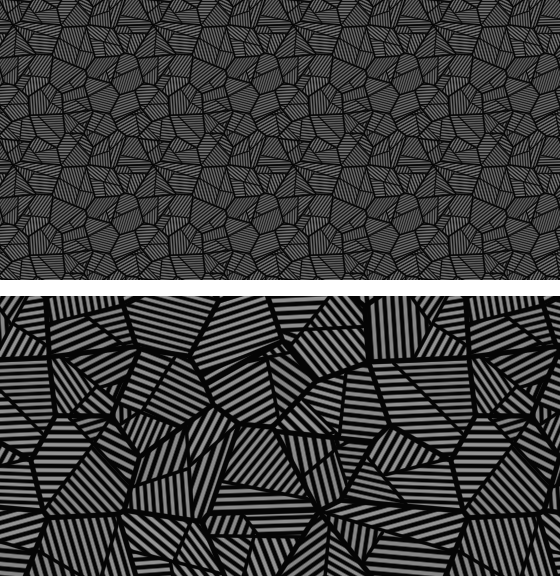
Top, the full canvas; bottom, a detail of the centre.
Write a Shadertoy shader that draws this pattern.

```glsl
// Dark mosaic of angular shards, each hatched with fine parallel grey lines.
// A tiling Voronoi grid is cut by random chords into triangles and quads;
// every shard gets its own hatch direction, pitch and brightness.

#define CELLS 10.0        // Voronoi cells per canvas height
#define TILE 5.0          // cells after which the mosaic repeats
#define JITTER 0.85       // irregularity of the cell seeds
#define GAP 0.031         // half width of gaps between cells
#define SEAM 0.021        // half width of gaps along cuts
#define PITCH_MIN 0.080   // finest hatch spacing, in cells
#define PITCH_MAX 0.108   // coarsest hatch spacing, in cells
#define DUTY 0.47         // inked share of each hatch period
#define SOFTNESS 1.60     // hatch filter width, in output pixels
#define CUT_AGAIN 0.62    // chance that half a cell is cut once more
#define INK vec3(0.55)
#define GROUND vec3(0.02)

const float PI = 3.14159265;

float hash(vec2 p, float salt) {
    return fract(sin(dot(p, vec2(127.1, 311.7)) + salt * 74.7) * 43758.5453);
}

vec2 direction(float angle) {
    return vec2(cos(angle), sin(angle));
}

// Position of the seed belonging to a grid cell, wrapped to the tile
vec2 seedPoint(vec2 cell) {
    vec2 key = mod(cell, TILE);
    vec2 offset = vec2(hash(key, 1.0), hash(key, 2.0)) - 0.5;
    return cell + 0.5 + JITTER * offset;
}

// Integral of a square wave, for exact box filtering
float waveIntegral(float x) {
    return floor(x) * DUTY + min(fract(x), DUTY);
}

float hatch(float x, float width) {
    return (waveIntegral(x + 0.5 * width) - waveIntegral(x - 0.5 * width)) / width;
}

void mainImage(out vec4 fragColor, in vec2 fragCoord) {
    float pixel = CELLS / iResolution.y;
    vec2 p = fragCoord * pixel;

    // Find the nearest seed
    vec2 home = floor(p), cell = home, seed = p;
    float nearest = 1e3;
    for (int y = -2; y <= 2; y++)
    for (int x = -2; x <= 2; x++) {
        vec2 c = home + vec2(x, y);
        vec2 s = seedPoint(c);
        float d = distance(p, s);
        if (d < nearest) { nearest = d; cell = c; seed = s; }
    }

    // Distance to the cell border, and the normal of its closest edge
    vec2 local = p - seed, edgeNormal = vec2(1.0, 0.0);
    float border = 1e3, closest = 1e3;
    for (int y = -2; y <= 2; y++)
    for (int x = -2; x <= 2; x++) {
        if (x == 0 && y == 0) continue;
        vec2 toOther = seedPoint(cell + vec2(x, y)) - seed;
        float span = length(toOther);
        vec2 normal = toOther / span;
        border = min(border, 0.5 * span - dot(local, normal));
        if (span < closest) { closest = span; edgeNormal = normal; }
    }

    // Cut the cell in two, then often cut each half again
    vec2 key = mod(cell, TILE);
    float cutAngle = 2.0 * PI * hash(key, 3.0);
    float cut = dot(local, direction(cutAngle)) + 0.14 * (hash(key, 4.0) - 0.5);
    float seam = abs(cut);
    float side = step(0.0, cut);
    float shard = 2.0 * side;
    if (hash(key, 5.0 + side) < CUT_AGAIN) {
        float lean = cutAngle + mix(0.8, 2.3, hash(key, 7.0 + side));
        float secondCut = dot(local, direction(lean));
        seam = min(seam, abs(secondCut));
        shard += step(0.0, secondCut);
    }

    // Hatch parallel to an edge, to the cut, or at a free angle
    float salt = 10.0 + 5.0 * shard;
    float choice = hash(key, salt);
    vec2 across = direction(2.0 * PI * hash(key, salt + 1.0));
    if (choice < 0.30) across = edgeNormal;
    else if (choice < 0.55) across = direction(cutAngle);
    float pitch = mix(PITCH_MIN, PITCH_MAX, hash(key, salt + 2.0));
    float phase = hash(key, salt + 3.0);
    float lines = hatch(dot(local, across) / pitch + phase, SOFTNESS * pixel / pitch);

    // Ink the shard inside its dark outline
    float inside = min(border - GAP, seam - SEAM);
    float mask = smoothstep(-0.8 * pixel, 0.8 * pixel, inside);
    float tone = mix(0.94, 1.06, hash(key, salt + 4.0));
    fragColor = vec4(mix(GROUND, INK * tone, lines * mask), 1.0);
}
```
